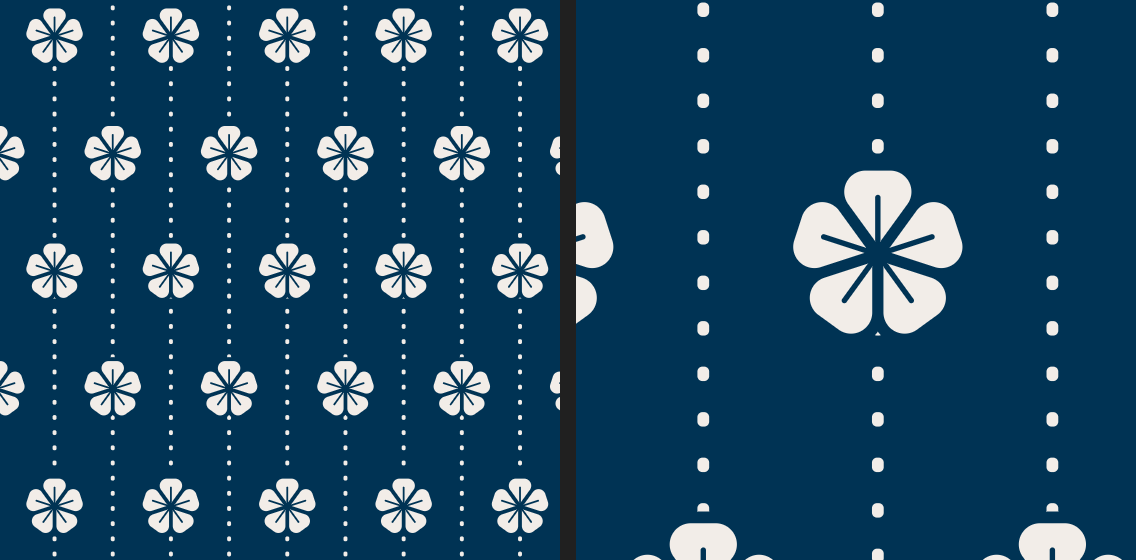
Left: the whole. Right: its middle third, enlarged.
Write a WebGL 1 fragment shader that draws this pattern.

```glsl
precision highp float;
// Staggered rows of five-petalled cream flowers on navy, joined by dotted
// vertical lines. Each petal is a wedge with round corners, folded by angle;
// the dots fade out wherever a clear margin around a flower covers them.

uniform vec2 u_resolution;

// Colours
const vec3 NAVY  = vec3(0.00, 0.20, 0.33);
const vec3 CREAM = vec3(0.95, 0.93, 0.91);

// Layout, as fractions of the canvas height
const vec2 FLOWER_PITCH  = vec2(0.2078, 0.2099);
const vec2 FLOWER_ORIGIN = vec2(0.0974, 0.0954);
const vec2 DOT_PITCH     = vec2(0.1039, 0.02709);
const vec2 DOT_ORIGIN    = vec2(0.0974, 0.0107);
const vec2 DOT_HALF_SIZE = vec2(0.0035, 0.0043);
const float DOT_ROUNDING = 0.0030;

// Flower
const float SECTOR = 1.2566371;                     // a fifth of a turn
const vec2  PETAL_CORNER = vec2(0.0074, 0.0373);    // centre of corner arc
const float PETAL_ROUNDING = 0.0126;
const float HUB_RADIUS = 0.0078;
const float VEIN_LENGTH = 0.0339;
const float VEIN_HALF_WIDTH = 0.0016;
const float CLEAR_MARGIN = 0.0070;

// Offset from the nearest point of a regular grid
vec2 nearestCell(vec2 p, vec2 pitch) {
  return p - pitch * floor(p / pitch + 0.5);
}

// Offset from the nearest flower, with odd rows moved by half a pitch
vec2 nearestFlower(vec2 p) {
  p -= FLOWER_ORIGIN;
  float row = floor(p.y / FLOWER_PITCH.y + 0.5);
  p.x -= 0.5 * FLOWER_PITCH.x * mod(row, 2.0);
  return nearestCell(p, FLOWER_PITCH);
}

// Fold the plane onto the right half of one upright petal
vec2 foldPetals(vec2 p) {
  float angle = atan(p.x, p.y);
  angle -= SECTOR * floor(angle / SECTOR + 0.5);
  return length(p) * vec2(abs(sin(angle)), cos(angle));
}

// Signed distance to a wedge with a flat tip and round outer corners
float petalDistance(vec2 p) {
  vec2 edge = vec2(sin(0.5 * SECTOR), cos(0.5 * SECTOR));
  vec2 q = p - PETAL_CORNER;
  if (q.x < 0.0 && q.y > 0.0) return q.y - PETAL_ROUNDING;
  if (dot(q, edge) > 0.0) return length(q) - PETAL_ROUNDING;
  return dot(q, vec2(edge.y, -edge.x)) - PETAL_ROUNDING;
}

// Signed distance to the vein running from the hub up the petal axis
float veinDistance(vec2 p) {
  p.y -= clamp(p.y, 0.0, VEIN_LENGTH);
  return length(p) - VEIN_HALF_WIDTH;
}

float dotDistance(vec2 p) {
  vec2 q = abs(nearestCell(p - DOT_ORIGIN, DOT_PITCH));
  q -= DOT_HALF_SIZE - DOT_ROUNDING;
  return length(max(q, 0.0)) + min(max(q.x, q.y), 0.0) - DOT_ROUNDING;
}

void main() {
  float pixel = 1.0 / u_resolution.y;
  vec2 p = gl_FragCoord.xy * pixel;

  // Petals, with the hub and veins cut out
  vec2 f = foldPetals(nearestFlower(p));
  float petal = petalDistance(f);
  float cutout = min(veinDistance(f), HUB_RADIUS - 0.0 > length(f)
                     ? length(f) - HUB_RADIUS : length(f) - HUB_RADIUS);
  float flower = max(petal, -cutout);

  // Dots, kept out of the margin around each flower
  float dots = max(dotDistance(p), CLEAR_MARGIN - petal);

  float ink = clamp(0.5 - min(flower, dots) / pixel, 0.0, 1.0);
  gl_FragColor = vec4(mix(NAVY, CREAM, ink), 1.0);
}
```
